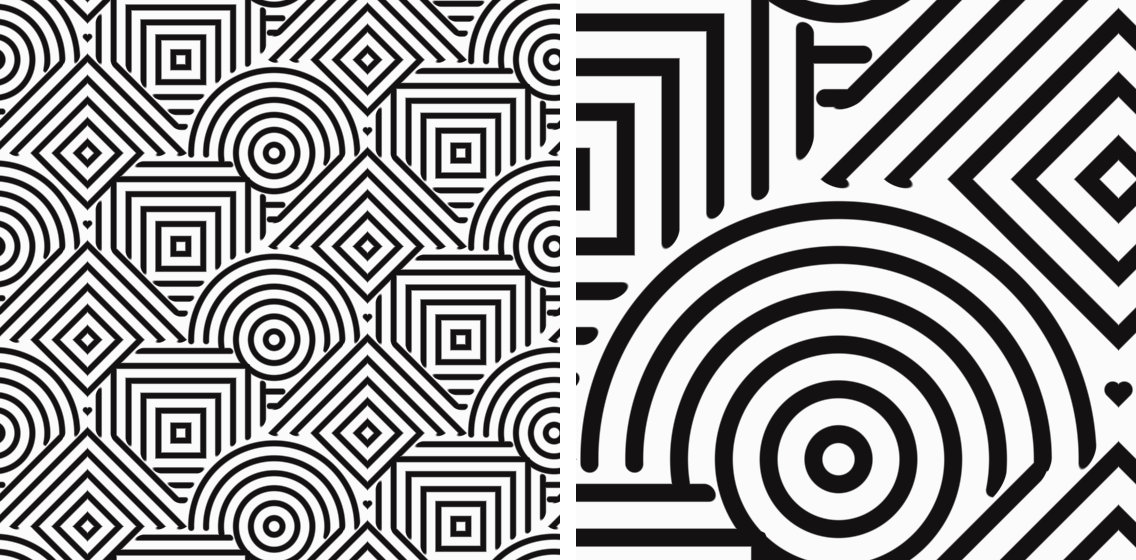
Left: the whole. Right: its middle third, enlarged.
This pattern is drawn by a Shadertoy shader. Its source:

```glsl
// Offset of p from the nearest motif centre on the staggered lattice;
// low is how far the motif's cell reaches below that centre.
vec2 cell(vec2 p, vec2 centre, float low) {
    p -= centre;
    float column = floor(p.x / 18.75 + 0.5);
    p -= vec2(18.75, 6.25) * column;
    p.y = mod(p.y + low, 12.5) - low;
    return p;
}

float ringIndex(float d) {
    return clamp(floor(d), 0.0, 5.0);
}

// Round-capped stroke on the closest ring; stop is positive past its end.
float stroke(float d, float stop) {
    return length(vec2(d - ringIndex(d) - 0.5, max(stop, 0.0))) - 0.2;
}

float dash(vec2 p, float halfLength) {
    return length(vec2(max(abs(p.x) - halfLength, 0.0), p.y)) - 0.2;
}

float diamondMetric(vec2 p) {
    return (abs(p.x) + abs(p.y)) * 0.70711;
}

// Depth inside the area reserved by a diamond.
float diamondClip(vec2 p, float lowerReach) {
    float ax = abs(p.x);
    float upperReach = 5.0 + 0.5 * step(1.2, ax) + 0.5 * step(2.1, ax) - 0.5 * step(p.y, 2.3);
    return (p.y < -0.4 ? lowerReach : upperReach) - diamondMetric(p);
}

float circleClip(vec2 p, float lowerReach) {
    return (p.y < -0.4 ? lowerReach : 6.25) - length(p);
}

float diamondLines(vec2 p) {
    float d = diamondMetric(p);
    float ring = ringIndex(d);
    float stop = ring < 3.0 ? -1.0 : -p.y;
    if (ring > 4.0) stop = max(1.75 - abs(p.x), 1.76 - p.y);
    return stroke(d, stop);
}

float heart(vec2 p) {
    p.x = abs(p.x);
    float point = (p.x + abs(p.y) - 0.26) * 0.70711;
    return min(point, length(p - 0.13) - 0.184);
}

float circleLines(vec2 p, vec2 diamond) {
    float d = max(length(p) - 0.06, 0.0);
    float ring = ringIndex(d);
    float stop = -1.0;
    if (ring > 2.0) {
        stop = -p.y - (ring < 4.0 ? 0.65 : 0.1);
        if (diamond.x < 0.0) stop = max(stop, diamondClip(diamond, 2.5));
    }
    return stroke(d, stop);
}

float squareLines(vec2 p, vec2 diamond, vec2 circle) {
    float d = max(abs(p.x), abs(p.y));
    float lowerReach = ringIndex(d) > 4.0 ? 3.05 : 2.5;
    float stop = max(diamondClip(diamond, lowerReach), circleClip(circle, lowerReach));
    return stroke(d, stop);
}

void mainImage(out vec4 fragColor, in vec2 fragCoord) {
    // One unit is the spacing between neighbouring lines
    vec2 p = fragCoord / iResolution.y * 37.5;
    float pixel = 37.5 / iResolution.y;

    vec2 diamond = cell(p, vec2(5.86, 2.25), 4.4);
    vec2 square = cell(p, vec2(12.11, 8.5), 6.25);
    vec2 circle = cell(p, vec2(18.36, 2.25), 5.0);

    float d = diamondLines(diamond);
    d = min(d, circleLines(circle, diamond));
    d = min(d, squareLines(square, diamond, circle));

    // Small fillers below the circles and diamonds
    d = min(d, dash(circle - vec2(-0.09, -3.47), 0.64));
    d = min(d, dash(circle - vec2(-0.05, -4.44), 0.25));
    d = min(d, heart(diamond - vec2(0.0, 7.67)));

    float ink = 1.0 - smoothstep(-pixel, pixel, d);
    fragColor = vec4(mix(vec3(0.985), vec3(0.075, 0.065, 0.067), ink), 1.0);
}
```
